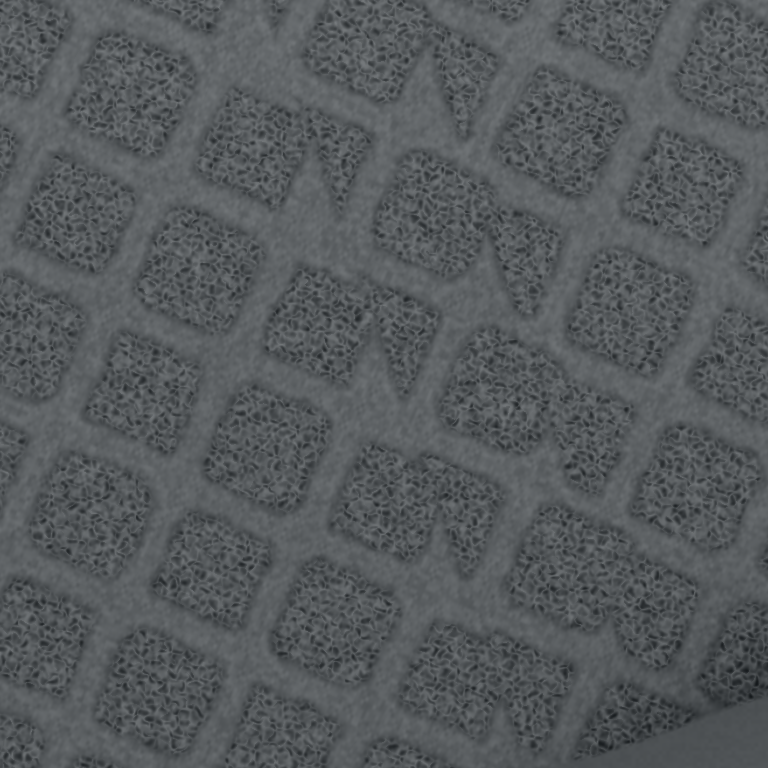
Write a Shadertoy shader that draws this texture.

```glsl
// Grey embossed knit fabric: tilted grid of rounded squares in three shifted strips, with a fold in the corner.

float hash(vec2 p) {
    return fract(sin(dot(p, vec2(127.1, 311.7))) * 43758.5453);
}

float noise(vec2 p) {
    vec2 i = floor(p), f = fract(p);
    f = f * f * (3.0 - 2.0 * f);
    return mix(mix(hash(i), hash(i + vec2(1, 0)), f.x),
               mix(hash(i + vec2(0, 1)), hash(i + vec2(1, 1)), f.x), f.y);
}

// Signed distance to squares, alternately large and round or small and sharp.
// Only diagonals first..last are drawn; the first one is cut by the seam.
float squares(vec2 q, float first, float last, float seam) {
    vec2 cell = floor(q + 0.5);
    float diagonal = cell.x + cell.y;
    if (diagonal < first || diagonal > last) return 0.5;
    float sharp = mod(diagonal, 2.0);
    float radius = mix(0.16, 0.07, sharp);
    vec2 e = abs(q - cell) - mix(0.40, 0.36, sharp) + radius;
    float d = length(max(e, 0.0)) + min(max(e.x, e.y), 0.0) - radius;
    return diagonal == first ? max(d, seam) : d;
}

// Staggered dark holes between stitches, jittered in place and depth
float stitchHoles(vec2 p) {
    p.x += 0.5 * mod(floor(p.y), 2.0);
    vec2 cell = floor(p);
    vec2 jitter = vec2(hash(cell), hash(cell + 17.0)) - 0.5;
    vec2 f = fract(p) - 0.5 - 0.35 * jitter;
    return (0.45 + 0.75 * hash(cell + 5.0)) * (1.0 - smoothstep(0.05, 0.6, length(f)));
}

void mainImage(out vec4 fragColor, in vec2 fragCoord) {
    vec2 p = fragCoord / iResolution.xy;

    // Tilted grid coordinates, one unit per square, with a slight wobble
    mat2 tilt = mat2(0.9135, 0.407, -0.407, 0.9135);
    vec2 wobble = vec2(noise(p * 45.0), noise(p * 45.0 + 40.0)) - 0.5;
    vec2 q = tilt * (p - vec2(0.260, 0.648)) / 0.1745 + 0.045 * wobble;

    // Three strips of squares; the later ones start with a cut diagonal
    float seamA = (0.419 - p.x - 0.34 * (p.y - 0.785)) / 0.184;
    float seamB = (0.648 - p.x - 0.32 * (p.y - 0.661)) / 0.183;
    float left = squares(q, -99.0, 1.0, -9.0);
    float middle = squares(q - vec2(0.43, 0.09), 1.0, 2.0, seamA);
    float right = squares(q - vec2(0.05, 0.03), 3.0, 99.0, seamB);
    float d = min(left, min(middle, right));
    float inside = 1.0 - smoothstep(-0.04, 0.02, d);

    // Smooth ground with fine grain
    vec2 thread = tilt * p;
    float grain = noise(thread * vec2(230.0, 170.0)) + 0.7 * noise(p * 125.0 + 9.0) - 0.85;
    float light = 0.397 + 0.065 * grain + 0.012 * (noise(p * 14.0) - 0.5);

    // Knitted squares with ragged stitches
    vec2 ragged = vec2(noise(p * 110.0), noise(p * 110.0 + 70.0)) - 0.5;
    float holes = stitchHoles(thread * vec2(84.0, 96.0) + 0.9 * ragged);
    float knit = 0.398 + 0.105 * grain - 0.155 * holes;
    light = mix(light, knit, inside);

    // Dark groove around each square and raised rim beyond it
    light -= 0.055 * exp(-pow(d / 0.032, 2.0));
    light += 0.012 * exp(-pow((d - 0.075) / 0.03, 2.0));

    // Light falls off downwards and into the fold
    light *= 0.92 + 0.09 * p.y;
    float fold = p.y - 0.298 * (p.x - 0.703) - 0.006 * sin(p.x * 14.0);
    light -= 0.11 * exp(-max(fold, 0.0) / 0.08) * smoothstep(0.55, 0.95, p.x);
    float flap = 0.31 + 0.02 * (noise(p * 200.0) - 0.5) - 0.2 * fold;
    light = mix(flap, light, smoothstep(-0.004, 0.006, fold));

    fragColor = vec4(light + vec3(-0.014, 0.002, 0.012), 1.0);
}
```
